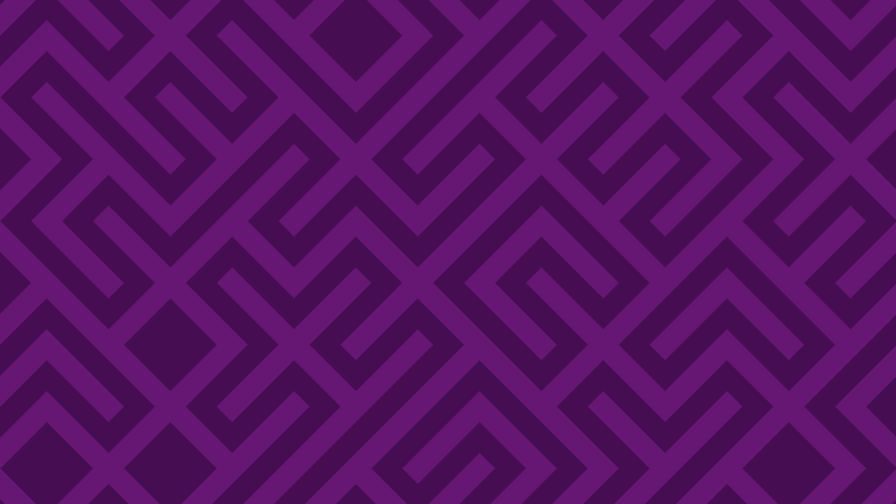
Give the GLSL for this pattern, as a Shadertoy shader.

```glsl
// Two-tone diagonal maze: a square grid where every tile holds one
// randomly chosen diagonal bar. Bars have square caps that reach past the
// tile corners, so neighbours join into crossings, bends and blunt ends.

// Integer hash of a tile index, result in 0..1
float tileHash(ivec2 tile) {
    uvec2 k = uvec2(tile + 64) * uvec2(1597u, 3571u);
    uint n = (k.x ^ (k.y << 7)) * 747796u + 28913u;
    n = (n ^ (n >> 15)) * 224681u;
    n = (n ^ (n >> 13)) * 326649u;
    n ^= n >> 16;
    return float(n & 65535u) / 65536.0;
}

// Signed distance to a square-capped diagonal bar; q is relative to the tile centre
float diagonalBar(vec2 q, bool rising) {
    float along = abs(q.x + q.y);
    float across = abs(q.x - q.y);
    if (!rising) {
        float swapped = along;
        along = across;
        across = swapped;
    }
    return max(across - 0.25, along - 1.25) * 0.7071;
}

void mainImage(out vec4 fragColor, in vec2 fragCoord) {
    float tilesHigh = 8.15;
    float pixelSize = tilesHigh / iResolution.y;
    vec2 p = fragCoord * pixelSize - vec2(0.755, 0.575);
    ivec2 home = ivec2(floor(p));

    // Nearest bar, including the caps that spill over from neighbours
    float dist = 1.0;
    for (int j = -1; j <= 1; j++) {
        for (int i = -1; i <= 1; i++) {
            ivec2 tile = home + ivec2(i, j);
            bool rising = tileHash(tile) < 0.54;
            dist = min(dist, diagonalBar(p - vec2(tile) - 0.5, rising));
        }
    }

    // One-pixel smooth edge between the two purples
    float barMask = clamp(0.5 - dist / pixelSize, 0.0, 1.0);
    vec3 darkPurple = vec3(0.28, 0.05, 0.32);
    vec3 lightPurple = vec3(0.40, 0.09, 0.45);
    fragColor = vec4(mix(darkPurple, lightPurple, barMask), 1.0);
}
```
